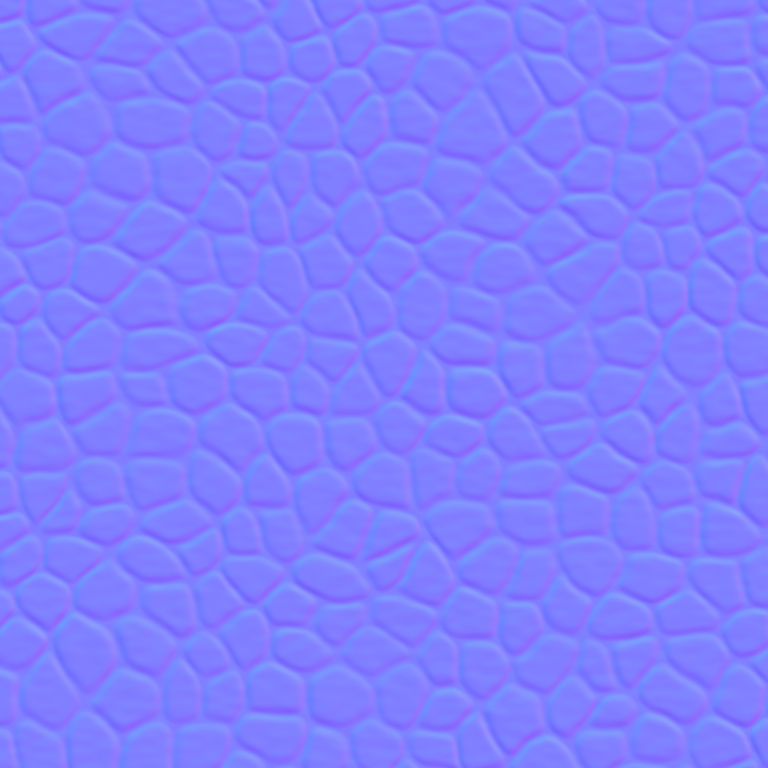
This texture map is drawn by a WebGL 2 fragment shader. Its source:

```glsl
#version 300 es
precision highp float;
// Tangent-space normal map of pebbled leather: rounded cells parted by soft grooves.

uniform vec2 u_resolution;
out vec4 fragColor;

const vec2 CELLS = vec2(13.5, 17.5);    // cells across and up the canvas
const float JITTER = 0.64;              // scatter of the cell sites
const float CORNER_ROUNDING = 0.004;
const float GROOVE_WIDTH = 0.0064;
const float GROOVE_DEPTH = 0.00165;
const float SAMPLE_STEP = 0.0022;       // slope sampling distance, sets softness

vec2 hash2(vec2 p) {
    vec3 q = fract(vec3(p.xyx) * vec3(0.1031, 0.1030, 0.0973));
    q += dot(q, q.yzx + 33.33);
    return fract((q.xx + q.yz) * q.zy);
}

float cornerRamp(vec2 lattice, vec2 offset) {
    return dot(hash2(lattice) * 2.0 - 1.0, offset);
}

float gradientNoise(vec2 p) {
    vec2 i = floor(p), f = fract(p);
    vec2 u = f * f * f * (f * (f * 6.0 - 15.0) + 10.0);
    vec2 e = vec2(1.0, 0.0);
    float low = mix(cornerRamp(i, f), cornerRamp(i + e, f - e), u.x);
    float high = mix(cornerRamp(i + e.yx, f - e.yx), cornerRamp(i + e.xx, f - e.xx), u.x);
    return mix(low, high, u.y);
}

// Bends the rows of cells so that they drift across the hide.
vec2 warp(vec2 p, float frequency, float amount) {
    vec2 q = p * frequency;
    return p + amount * vec2(gradientNoise(q + 7.3), gradientNoise(q + 31.7));
}

// Scattered site of one cell, with every other row shifted by half a cell.
vec2 cellSite(vec2 cell, vec2 count) {
    vec2 scatter = 0.5 + JITTER * (hash2(cell + 64.0) - 0.5);
    float stagger = 0.5 * mod(cell.y, 2.0);
    return (cell + scatter + vec2(stagger, 0.0)) / count;
}

// Distance to the nearest cell border, blended so that corners turn round.
float borderDistance(vec2 p, vec2 count, float rounding) {
    vec2 home = floor(p * count);
    vec2 nearest = vec2(0.0);
    float best = 1e5;
    for (int y = -2; y <= 2; y++) {
        for (int x = -2; x <= 2; x++) {
            vec2 toSite = cellSite(home + vec2(x, y), count) - p;
            float d = dot(toSite, toSite);
            if (d < best) {
                best = d;
                nearest = toSite;
            }
        }
    }
    float sum = 1e-9;
    for (int y = -2; y <= 2; y++) {
        for (int x = -3; x <= 2; x++) {
            vec2 toSite = cellSite(home + vec2(x, y), count) - p;
            vec2 across = toSite - nearest;
            float span = length(across);
            if (span > 1e-5) {
                float d = dot(0.5 * (toSite + nearest), across / span);
                sum += exp(-d / rounding);
            }
        }
    }
    return max(0.0, -rounding * log(sum));
}

float leatherHeight(vec2 p) {
    vec2 bent = warp(warp(p, 4.0, 0.04), 24.0, 0.007);
    float d = borderDistance(bent, CELLS, CORNER_ROUNDING) / GROOVE_WIDTH;
    float depth = GROOVE_DEPTH * (1.0 + 0.6 * gradientNoise(p * 9.0));
    float pebble = depth * (1.0 - exp(-d * d));
    float wrinkles = 0.0006 * gradientNoise(p * vec2(36.0, 62.0) + 11.0);
    return pebble + wrinkles;
}

vec2 slopeAt(vec2 p, float reach) {
    vec2 e = vec2(reach, 0.0);
    return vec2(leatherHeight(p + e) - leatherHeight(p - e),
                leatherHeight(p + e.yx) - leatherHeight(p - e.yx)) / (2.0 * reach);
}

void main() {
    vec2 p = gl_FragCoord.xy / u_resolution.y;
    vec2 slope = slopeAt(p, SAMPLE_STEP);
    // Sideways relief is weaker than upright relief.
    vec3 normal = normalize(vec3(-slope * vec2(0.65, 1.0), 1.0));
    vec3 color = normal * 0.5 + 0.5 + vec3(0.003, 0.001, 0.0);
    fragColor = vec4(clamp(color, 0.0, 1.0), 1.0);
}
```
